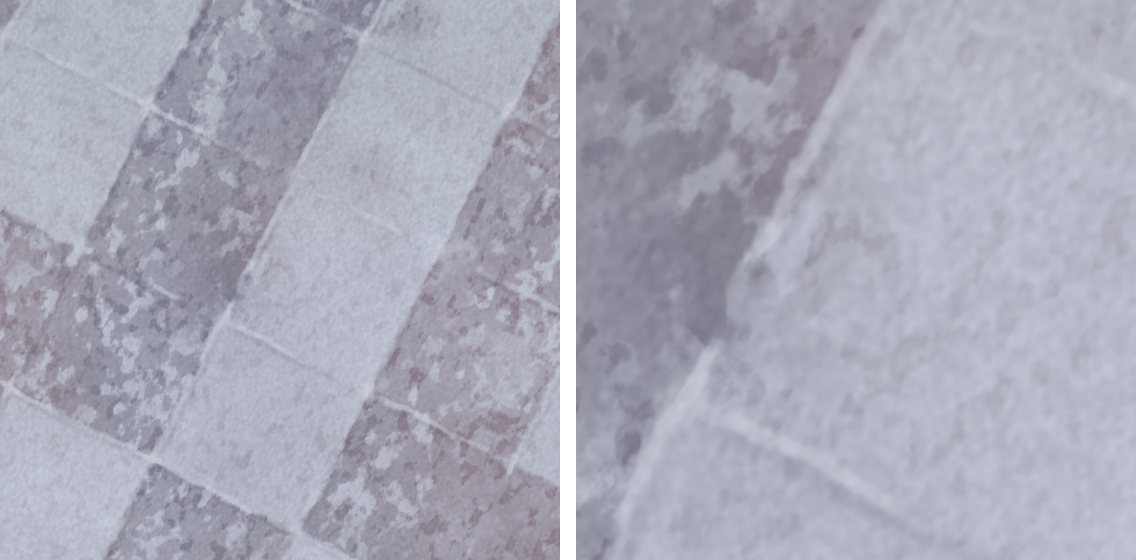
Left: the whole. Right: its middle third, enlarged.
Write a WebGL 2 fragment shader that draws this texture.

```glsl
#version 300 es
precision highp float;
// Worn floor of slanted pale and mauve-grey stone tiles, about four across.
// A skewed lattice gives the tiles and their pale, broken joints; layered
// value noise adds flaking, pits and grain, and soft stains vary the tiles.
uniform vec2 u_resolution;
out vec4 fragColor;

float hash(vec2 p) {
    vec3 h = fract(vec3(p.xyx) * 0.1031);
    h += dot(h, h.yzx + 33.33);
    return fract((h.x + h.y) * h.z);
}

float noise(vec2 p) {
    vec2 i = floor(p), f = fract(p);
    f = f * f * (3.0 - 2.0 * f);
    return mix(mix(hash(i), hash(i + vec2(1, 0)), f.x),
               mix(hash(i + vec2(0, 1)), hash(i + vec2(1, 1)), f.x), f.y);
}

float fbm(vec2 p) {
    float sum = 0.0, amp = 0.53;
    for (int i = 0; i < 4; i++) {
        sum += amp * noise(p);
        p = mat2(1.6, 1.2, -1.2, 1.6) * p + 17.3;
        amp *= 0.5;
    }
    return sum;
}

// Pale tiles are near 1, dark ones near 0: stripes that shift at the third row
float tileTone(vec2 id) {
    float pale = mod(id.x + step(1.5, id.y), 2.0);
    if (id.y == 1.0 && mod(id.x, 4.0) == 3.0) pale = 0.0;
    return mix(0.14, 0.9, pale) + 0.14 * (hash(id + 40.0) - 0.5);
}

// Broad stains: centre, radius, change in tone
const vec4 STAINS[8] = vec4[8](
    vec4(0.42, 0.54, 0.09, -0.45), vec4(0.54, 0.86, 0.08, -0.30),
    vec4(0.40, 0.89, 0.07, 0.25), vec4(0.80, 0.55, 0.04, 0.50),
    vec4(0.91, 0.34, 0.09, 0.50), vec4(0.73, 0.97, 0.04, -0.50),
    vec4(0.67, 0.69, 0.05, -0.40), vec4(0.82, 0.03, 0.06, 0.35));

void main() {
    vec2 p = gl_FragCoord.xy / u_resolution.y;

    // Lattice coordinates, with slightly ragged edges
    mat2 lattice = mat2(0.258, -0.129, -0.1265, -0.2515);
    vec2 q = inverse(lattice) * (p - vec2(0.267, 0.811));
    vec2 rag = vec2(fbm(p * 30.0), fbm(p * 30.0 + 50.0)) - 0.5;
    vec2 edge = q + 0.05 * rag;
    vec2 corner = floor(edge + 0.5);
    vec2 d = edge - corner;

    // Blend the four tiles around the nearest corner
    vec2 w = smoothstep(-0.025, 0.025, d);
    float tile = mix(
        mix(tileTone(corner - 1.0), tileTone(corner - vec2(0, 1)), w.x),
        mix(tileTone(corner - vec2(1, 0)), tileTone(corner), w.x), w.y);

    // Clouding and stains
    float tone = tile + 0.5 * (fbm(p * 7.0 + 3.0) - 0.5);
    for (int i = 0; i < 8; i++) {
        vec2 r = (p - STAINS[i].xy + 0.03 * rag) / STAINS[i].z;
        tone += STAINS[i].w * exp(-dot(r, r));
    }

    // Pale flakes on dark stone, dark pits on all, drawn out along the tiles
    float dark = 1.0 - smoothstep(0.2, 0.9, tone);
    float wear = smoothstep(0.3, 0.65, fbm(p * 6.0 + 21.0));
    float flake = smoothstep(0.48, 0.68, fbm(q * vec2(15.0, 11.0) + 70.0));
    float pit = smoothstep(0.55, 0.75, fbm(q * vec2(19.0, 13.0) + 9.0));
    tone += 0.75 * flake * dark * (0.25 + 0.75 * wear);
    tone -= pit * (0.22 + 0.4 * dark);

    // Colour: cool pale stone, warmer where the dark stone shows
    float warmth = smoothstep(0.3, 0.7, noise(p * 3.2 + 5.0));
    vec3 shade = mix(vec3(0.555, 0.555, 0.615), vec3(0.59, 0.555, 0.605), warmth);
    vec3 paleStone = mix(vec3(0.73, 0.745, 0.80), vec3(0.705, 0.735, 0.775),
                         smoothstep(0.4, 1.0, p.y));
    vec3 color = mix(shade, paleStone, clamp(tone, -0.25, 1.2));

    // Broken pale joints with a faint shadow beside them
    vec2 dist = abs(d);
    vec2 broken = vec2(noise(q * vec2(2.0, 5.0) + 31.0), noise(q * vec2(5.0, 2.0) + 83.0));
    vec2 joint = (1.0 - smoothstep(0.006, 0.026, dist)) * smoothstep(0.15, 0.8, broken);
    vec2 shadow = 1.0 - smoothstep(0.0, 0.03, abs(d - 0.035));
    float chip = 1.0 - smoothstep(0.02, 0.09, length(d));
    color -= 0.035 * max(shadow.x, shadow.y) * (0.4 + wear);
    color = mix(color, vec3(0.77, 0.785, 0.83),
                clamp(0.6 * max(joint.x, joint.y) + 0.5 * chip, 0.0, 0.85));

    // Fine grain
    color += 0.05 * (noise(q * vec2(60.0, 38.0)) - 0.5);
    color += 0.03 * (noise(p * 230.0) - 0.5);
    fragColor = vec4(color, 1.0);
}
```
